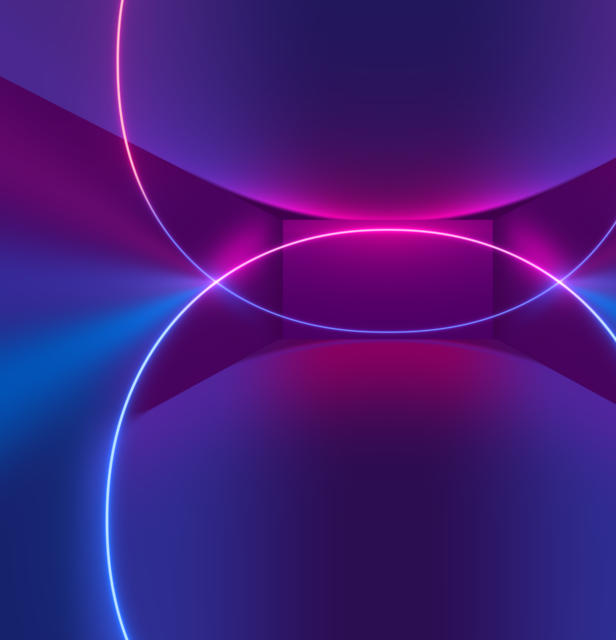
This background is drawn by a Shadertoy shader. Its source:

```glsl
// Two crossing neon rings in a dark violet room with glossy ceiling and floor.

// Layout, in canvas heights, measured from the vanishing point
const vec2 VANISH = vec2(0.606, 0.568);
const vec2 CROSSING = vec2(0.2695, -0.008);
const float BACK_HALF = 0.164, BACK_TOP = 0.0886, BACK_BOTTOM = -0.098;
const float CEILING_SLOPE = 0.51, FLOOR_SLOPE = 0.547;
const vec2 UPPER_CENTER = vec2(0.0, 0.335), UPPER_RADII = vec2(0.422);
const vec2 LOWER_CENTER = vec2(0.0, -0.3815), LOWER_RADII = vec2(0.4388, 0.4544);
const float UPPER_POWER = 2.22, LOWER_POWER = 2.15;

// Palette
const vec3 PURPLE = vec3(0.28, 0.01, 0.36);
const vec3 SHADOW = vec3(0.24, 0.0, 0.29);
const vec3 NAVY = vec3(0.09, 0.13, 0.42);
const vec3 INDIGO = vec3(0.12, 0.09, 0.36);
const vec3 VIOLET = vec3(0.27, 0.15, 0.50);
const vec3 MAGENTA = vec3(0.70, 0.0, 0.62);
const vec3 AZURE = vec3(0.0, 0.33, 0.72);
const vec3 NEON_RED = vec3(1.0, 0.02, 0.33);
const vec3 NEON_PINK = vec3(1.0, 0.10, 0.78);
const vec3 NEON_BLUE = vec3(0.28, 0.42, 1.0);
const vec3 NEON_CYAN = vec3(0.0, 0.57, 1.0);

float bell(float x, float width) {
    x /= width;
    return exp(-x * x);
}

// Approximate signed distance to a superellipse
float ringDistance(vec2 p, vec2 radii, float power) {
    vec2 q = max(abs(p) / radii, 1e-4);
    float f = pow(pow(q.x, power) + pow(q.y, power), 1.0 / power);
    vec2 slope = pow(q / f, vec2(power - 1.0)) / radii;
    return (f - 1.0) / length(slope);
}

vec3 backWall(float m, float y) {
    float lit = exp(-abs(y - 0.073) / 0.04) * bell(m, 0.15);
    vec3 col = mix(vec3(0.29, 0.0, 0.39), vec3(0.36, 0.0, 0.43), smoothstep(-0.1, 0.06, y));
    return mix(col, vec3(0.80, 0.0, 0.57), lit);
}

// Light fans out from the crossing of the rings over the side walls
vec3 sideWall(float m, float y) {
    vec2 w = vec2(m, y) - CROSSING;
    float r = length(w), angle = atan(w.y, w.x);
    float lowFar = smoothstep(0.36, 0.50, m) * (1.0 - smoothstep(-0.22, 0.0, y));
    vec3 col = mix(PURPLE, NAVY, lowFar);
    col = mix(col, vec3(0.39, 0.03, 0.42), bell(angle - 0.52, 0.20));
    col = mix(col, vec3(0.21, 0.15, 0.58), bell(angle, 0.26));
    col = mix(col, AZURE, 0.95 * bell(angle + 0.45, 0.25));
    col += vec3(0.25, 0.20, 0.30) * bell(angle + 0.1, 0.45) * exp(-r / 0.09);

    // Streaks running inward towards the back wall
    vec2 up = vec2(-0.68, 0.73), down = vec2(-0.75, -0.66);
    float along = dot(w, up), across = dot(w, vec2(up.y, -up.x));
    col = mix(col, MAGENTA, 0.9 * bell(across, 0.034) * bell(along - 0.05, 0.065));
    along = dot(w, down);
    across = dot(w, vec2(down.y, -down.x));
    col = mix(col, vec3(0.27, 0.14, 0.65), 0.8 * bell(across, 0.018) * bell(along - 0.02, 0.05));
    return mix(SHADOW, col, 0.25 + 0.75 * smoothstep(BACK_HALF - 0.01, BACK_HALF + 0.04, m));
}

vec3 ceiling(float m, float y, float px) {
    float d = y - 0.0865 - 0.82 * m * m;
    float above = max(d, 0.0), side = smoothstep(0.06, 0.29, m);
    vec3 col = mix(INDIGO, VIOLET, smoothstep(0.08, 0.42, m));
    vec3 glow = mix(vec3(0.50, 0.0, 0.37), vec3(0.31, 0.17, 0.66), side);
    col = mix(col, glow, exp(-above / 0.10) * (1.0 - 0.6 * smoothstep(0.33, 0.5, m)));
    col += vec3(0.42, 0.0, 0.28) * exp(-above / 0.014) * bell(m, 0.20);
    col += vec3(0.22, 0.0, 0.18) * exp(-above / 0.035) * bell(m - 0.16, 0.09);
    float edge = smoothstep(-0.006 - px, 0.001 + px, d);
    return mix(SHADOW, col, max(edge, smoothstep(0.22, 0.34, m)));
}

vec3 groundPlane(float m, float y) {
    float d = -0.099 - 0.75 * m * m - y;
    vec3 col = mix(vec3(0.17, 0.05, 0.32), vec3(0.18, 0.17, 0.56), smoothstep(0.04, 0.36, m));
    col = mix(col, NAVY, smoothstep(0.42, 0.52, m));
    vec3 glow = mix(vec3(0.53, 0.0, 0.38), vec3(0.32, 0.14, 0.61), smoothstep(0.07, 0.28, m));
    col = mix(col, glow, bell(max(d, 0.0), 0.11) * (1.0 - smoothstep(0.36, 0.5, m)));
    col = mix(col, SHADOW, 0.6 * (1.0 - smoothstep(-0.01, 0.0, d)) * (1.0 - smoothstep(0.2, 0.3, m)));
    return mix(col, vec3(0.33, 0.10, 0.62), 0.6 * bell(d, 0.0035) * bell(m, 0.22));
}

// Bright tube with a tight halo and a wide one
vec3 neon(vec3 col, float d, float halfWidth, vec3 hue, float core, float halo, float px) {
    d = abs(d);
    col += hue * (0.55 * exp(-d / (2.2 * halfWidth)) + halo * exp(-d / 0.045));
    float tube = 1.0 - smoothstep(halfWidth - px, halfWidth + px, d);
    return mix(col, mix(hue, vec3(1.0), core), tube);
}

void mainImage(out vec4 fragColor, in vec2 fragCoord) {
    float px = 1.0 / iResolution.y;
    vec2 p = fragCoord * px - VANISH;
    float m = abs(p.x), y = p.y;

    // Room surfaces, with a floor seam that softens to the side
    vec3 col = mix(backWall(m, y), sideWall(m, y), smoothstep(-px, px, m - BACK_HALF));
    float ceilingEdge = y - max(BACK_TOP, 0.004 + CEILING_SLOPE * m);
    float floorEdge = min(BACK_BOTTOM, -0.005 - FLOOR_SLOPE * m) - y;
    float soft = px + 0.08 * smoothstep(0.36, 0.5, m);
    col = mix(col, ceiling(m, y, px), smoothstep(-px, px, ceilingEdge));
    col = mix(col, groundPlane(m, y), smoothstep(-soft, soft, floorEdge));

    // Neon rings: red to blue, and pink to cyan
    float red = smoothstep(0.05, 0.19, y), cyan = 1.0 - smoothstep(-0.10, 0.04, y);
    float upper = ringDistance(p - UPPER_CENTER, UPPER_RADII, UPPER_POWER);
    float lower = ringDistance(p - LOWER_CENTER, LOWER_RADII, LOWER_POWER);
    col = neon(col, upper, mix(0.0009, 0.0018, red), mix(NEON_BLUE, NEON_RED, red),
               mix(0.25, 0.75, red), 0.13 * red, px);
    col = neon(col, lower, mix(0.0015, 0.0020, cyan), mix(NEON_PINK, NEON_CYAN, cyan),
               0.75, 0.03 + 0.24 * cyan * smoothstep(-0.04, 0.02, lower), px);
    col += vec3(0.25, 0.22, 0.35) * exp(-length(vec2(m, y) - CROSSING) / 0.016);

    fragColor = vec4(clamp(col, 0.0, 1.0), 1.0);
}
```
